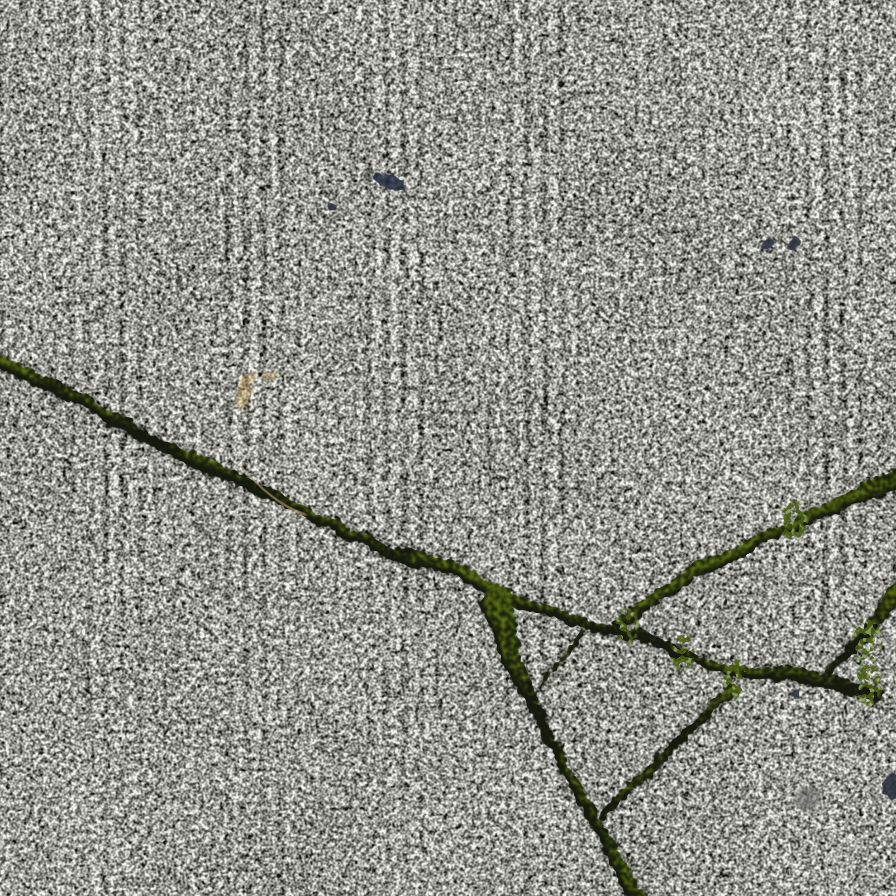
A Shadertoy shader for this texture:

```glsl
#define GRAIN_SCALE 188.0
#define GRAIN_CONTRAST 0.52
#define GROOVE_COUNT 51.0
#define GROOVE_DEPTH 0.27
#define BAND_PERIOD 0.16
#define CRACK_WOBBLE 0.006
#define CONCRETE vec3(.608, .608, .588)
#define CREVICE vec3(.085, .1, .055)
#define MOSS vec3(.25, .31, .06)
#define SPROUT vec3(.56, .64, .4)
#define STRAW vec3(.72, .63, .45)
#define SLATE vec3(.21, .24, .3)

// Crack nodes: position and half width
const vec3 trunk[13] = vec3[13](
  vec3(-.01, .6, .009), vec3(.091, .553, .008), vec3(.169, .508, .008),
  vec3(.267, .464, .008), vec3(.345, .427, .007), vec3(.436, .382, .009),
  vec3(.501, .368, .01), vec3(.573, .332, .008), vec3(.664, .299, .007),
  vec3(.716, .29, .007), vec3(.794, .255, .007), vec3(.898, .245, .009),
  vec3(.977, .226, .009));

// A negative width begins a new branch
const vec3 branches[15] = vec3[15](
  vec3(.69, .303, -.008), vec3(.781, .366, .009), vec3(.872, .408, .006), vec3(1.01, .47, .013),
  vec3(.555, .325, -.02), vec3(.573, .258, .01), vec3(.625, .154, .007), vec3(.715, -.01, .01),
  vec3(.602, .232, -.003), vec3(.65, .294, .004),
  vec3(.671, .089, -.005), vec3(.818, .232, .007),
  vec3(.918, .245, -.005), vec3(.97, .297, .008), vec3(1.01, .352, .011));

// Leaf clusters and dark chips: centre and radius
const vec3 clusters[6] = vec3[6](
  vec3(.7, .302, .02), vec3(.762, .272, .02), vec3(.82, .243, .021),
  vec3(.886, .418, .023), vec3(.968, .285, .026), vec3(.97, .236, .023));
const vec3 chips[5] = vec3[5](
  vec3(.857, .729, .0065), vec3(.886, .729, .0065), vec3(.369, .77, .004),
  vec3(.998, .122, .013), vec3(.888, .225, .005));

vec2 gradientAt(vec2 cell) {
  vec3 h = fract(cell.xyx * vec3(.1031, .103, .0973));
  h += dot(h, h.yzx + 33.33);
  float angle = 6.2832 * fract((h.x + h.y) * h.z);
  return vec2(cos(angle), sin(angle));
}

float noise(vec2 p) {
  vec2 i = floor(p), f = fract(p), e = vec2(1, 0);
  vec2 u = f * f * f * (f * (f * 6. - 15.) + 10.);
  return mix(mix(dot(gradientAt(i), f), dot(gradientAt(i + e), f - e), u.x),
    mix(dot(gradientAt(i + e.yx), f - e.yx), dot(gradientAt(i + 1.), f - 1.), u.x), u.y);
}

float taperedSegment(vec2 p, vec3 a, vec3 b) {
  vec2 ab = b.xy - a.xy;
  float h = clamp(dot(p - a.xy, ab) / dot(ab, ab), 0., 1.);
  return length(p - a.xy - ab * h) - mix(abs(a.z), b.z, h);
}

float crackDistance(vec2 p) {
  float d = 1.;
  for (int i = 1; i < 13; i++) d = min(d, taperedSegment(p, trunk[i - 1], trunk[i]));
  for (int i = 1; i < 15; i++)
    if (branches[i].z > 0.) d = min(d, taperedSegment(p, branches[i - 1], branches[i]));
  return d + .0012;
}

float concreteTone(vec2 p) {
  // Rotated grain layers, from sand to small clumps
  vec2 turned = mat2(.8, .6, -.6, .8) * p * GRAIN_SCALE;
  float grain = noise(p * GRAIN_SCALE) + noise(turned * 1.75 + 37.) + .45 * noise(turned * .5 + 71.);
  float pits = smoothstep(.2, .5, noise(p * GRAIN_SCALE * .85 + 91.));
  // Broken vertical grooves gathered in bands
  float band = .5 + .5 * cos(6.2832 * (p.x - .124) / BAND_PERIOD);
  band *= 1. - .75 * smoothstep(.62, .7, p.x) * smoothstep(.88, .8, p.x);
  band *= mix(.4, 1., smoothstep(.1, .45, p.y));
  float x = p.x + .003 * noise(p * vec2(30, 7));
  float groove = pow(.5 + .5 * cos(6.2832 * x * GROOVE_COUNT), 2.) - .36;
  float wear = max(0., .75 + 1.1 * noise(p * vec2(55, 16) + 11.) + .7 * noise(p * 75.));
  float stain = .05 * noise(p * 5.) + .05 * noise(p * 19. + 7.);
  return GRAIN_CONTRAST * grain - .26 * pits - GROOVE_DEPTH * groove * band * wear + stain;
}

void mainImage(out vec4 fragColor, in vec2 fragCoord) {
  vec2 p = fragCoord / iResolution.xy;
  float px = 1. / iResolution.y;
  float speckle = noise(p * 170. + 53.);
  float tone = concreteTone(p);
  vec3 color = clamp(CONCRETE + tone, .06, .95);

  // Dry leaf scrap with a bent tip
  vec2 leaf = p - vec2(.273, .562);
  float stem = smoothstep(.012, .004, abs(leaf.x - .2 * leaf.y)) * smoothstep(.026, .016, abs(leaf.y));
  float tip = smoothstep(.005, .002, abs(leaf.y - .018)) * smoothstep(.024, .016, abs(leaf.x - .018));
  float scrap = max(stem, tip) * smoothstep(-.25, .1, noise(p * 75. + 9.));
  color = mix(color, STRAW + .5 * tone, .75 * scrap);

  // Mossy crack with a ragged edge and a shaded lip
  vec2 warp = vec2(noise(p * 38.), noise(p * 38. + 19.)) + .5 * vec2(noise(p * 95.), noise(p * 95. + 23.));
  vec2 q = p + CRACK_WOBBLE * warp;
  float d = crackDistance(q) + .0035 * speckle;
  float lip = crackDistance(q - vec2(.003, .005));
  float fertile = .32 + 1.2 * noise(p * 13. + 5.) + .7 * speckle + .5 * smoothstep(.1, 0., p.x);
  fertile += .4 * smoothstep(.12, .03, distance(p, vec2(.54, .32)));
  fertile += .35 * smoothstep(.3, .36, p.y) * smoothstep(.68, .74, p.x);
  float moss = clamp(fertile, 0., 1.) * smoothstep(.003, -.005, lip);
  color *= 1. - .15 * smoothstep(.005, 0., d);
  color = mix(color, mix(CREVICE, MOSS * (1. + .8 * speckle), moss), smoothstep(px, -px, d));

  // Curved dry straw
  float along = p.x - .305;
  float strand = abs(p.y - .445 + .75 * along - 6. * along * along);
  strand = smoothstep(.0015 + px, .0005, strand) * smoothstep(.04, .034, abs(along));
  color = mix(color, STRAW, .6 * strand);

  // Scattered sprouts with pale flecks
  float fleck = smoothstep(0., .35, noise(p * 185. + 29.));
  float leaves = smoothstep(-.04, .06, noise(p * 120.));
  for (int i = 0; i < 6; i++) {
    float cover = 1. - length((p - clusters[i].xy) * vec2(1.3, .8)) / clusters[i].z;
    color = mix(color, mix(MOSS * 1.15, SPROUT, fleck), .9 * leaves * smoothstep(0., .35, cover));
  }

  // Slate flake and loose chips
  vec2 flake = mat2(.94, .34, -.34, .94) * (p - vec2(.434, .797));
  float flakeEdge = (length(flake / vec2(.019, .0075)) - 1.) * .0075 + .003 * speckle;
  color = mix(color, SLATE + .15 * speckle, smoothstep(px, -px, flakeEdge));
  for (int i = 0; i < 5; i++) {
    float chip = distance(p, chips[i].xy) - chips[i].z + .006 * noise(p * 110. + 3.);
    color = mix(color, SLATE * .8, .9 * smoothstep(px, -px, chip));
  }
  // Faint stain
  color = mix(color, vec3(.42), .6 * smoothstep(.018, .01, distance(p, vec2(.901, .108))));
  fragColor = vec4(color, 1);
}
```
